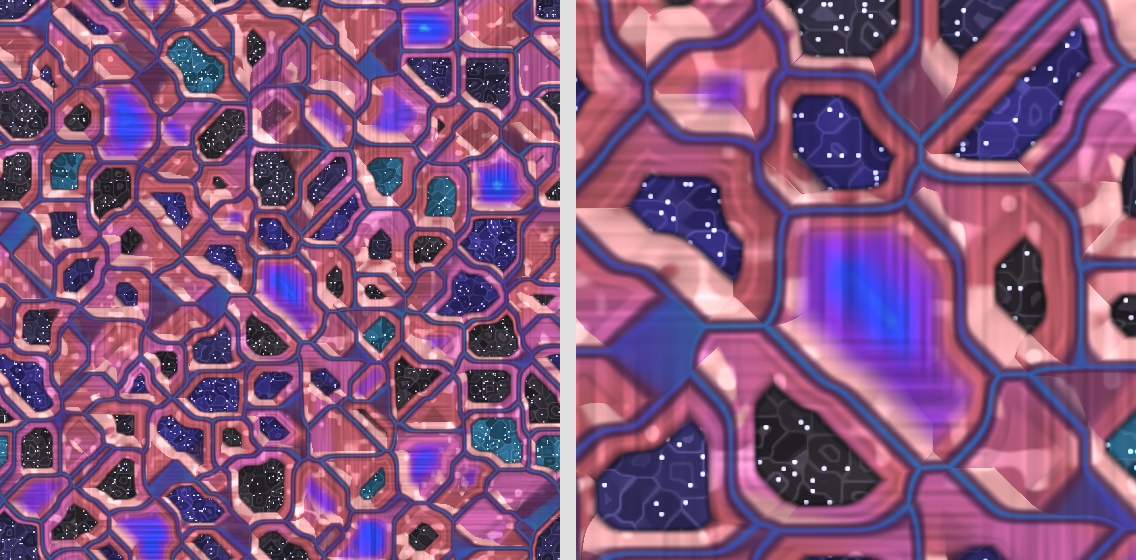
Left, the full canvas; right, a detail of the centre.
Reproduce this pattern procedurally as a WebGL 2 fragment shader.

```glsl
#version 300 es
precision highp float;

#define CELLS 11.0
#define SIZE_SPREAD 0.34
#define LINE_WIDTH 0.026
#define RING_MIN 0.10
#define RING_MAX 0.31
#define CHIP_SCALE 4.0
#define STREAKS 300.0
#define SPARKS 290.0
#define SPARK_SHARE 0.05
#define LIGHT_DIR vec2(0.5, 0.86)

uniform vec2 u_resolution;
out vec4 fragColor;

const vec3 ROSE = vec3(0.68, 0.33, 0.38);
const vec3 MAUVE = vec3(0.69, 0.34, 0.57);
const vec3 PALE = vec3(0.88, 0.63, 0.64);
const vec3 CHARCOAL = vec3(0.15, 0.14, 0.16);
const vec3 NAVY = vec3(0.17, 0.15, 0.40);
const vec3 VIOLET = vec3(0.50, 0.21, 0.80);
const vec3 BLUE = vec3(0.20, 0.28, 0.96);
const vec3 TEAL = vec3(0.13, 0.38, 0.44);

vec3 hash3(vec2 p) {
    vec3 h = fract(p.xyx * vec3(0.1031, 0.1030, 0.0973));
    h += dot(h, h.yxz + 33.33);
    return fract((h.xxy + h.yzz) * h.zyx);
}

float noise(vec2 p) {
    vec2 i = floor(p), f = fract(p);
    f = f * f * (3.0 - 2.0 * f);
    vec2 o = vec2(0.0, 1.0);
    return mix(mix(hash3(i).x, hash3(i + o.yx).x, f.x),
               mix(hash3(i + o.xy).x, hash3(i + o.yy).x, f.x), f.y);
}

// Rounded square distance: borders run straight or at 45 degrees
float squareDist(vec2 d) {
    d *= d; d *= d; d *= d;
    return pow(d.x + d.y, 0.125);
}

// Weighted cells: x = distance to the border, yz = cell id
vec3 cells(vec2 p, float period) {
    vec2 base = floor(p), id = base;
    float nearest = 9.0, second = 9.0;
    for (int y = -2; y <= 2; y++) {
        for (int x = -2; x <= 2; x++) {
            vec2 c = base + vec2(x, y);
            vec2 wrapped = mod(c, period);
            vec3 h = hash3(wrapped);
            float d = squareDist(p - c - h.xy) + SIZE_SPREAD * h.z;
            if (d < nearest) {
                second = nearest;
                nearest = d;
                id = wrapped;
            } else {
                second = min(second, d);
            }
        }
    }
    return vec3(0.5 * (second - nearest), id);
}

// Bevelled frame: pale polished facets, striped rose ones
vec3 frameColor(vec2 p, float edge, vec2 normal, vec3 seed, float streak) {
    float gloss = noise(p * vec2(3.5, 5.0) + normal * 2.0);
    float facing = dot(normal, LIGHT_DIR) + 0.9 * (gloss - 0.5);
    float lit = smoothstep(0.40, 0.62, facing);
    float stripe = noise(vec2(edge * 32.0, seed.x * 91.0));
    float tint = smoothstep(0.42, 0.66, noise(p * 0.9 + seed.yz * 2.0));
    vec3 striped = mix(ROSE, MAUVE, tint) * (0.76 + 0.32 * stripe + 0.2 * streak);
    vec3 polished = PALE * (0.80 + 0.34 * gloss + 0.08 * streak);
    vec3 color = mix(striped, polished, lit);
    return color + 0.22 * smoothstep(0.70, 0.88, noise(p * 6.0 + 40.0));
}

// Recessed floor: circuit traces and bright sparks
vec3 floorColor(vec2 p, vec2 uv, vec3 seed) {
    vec3 chip = cells(p * CHIP_SCALE, CELLS * CHIP_SCALE);
    vec3 chipSeed = hash3(chip.yz + 7.0);
    float trace = smoothstep(0.5, 1.0, abs(2.0 * fract(chip.x * 3.5) - 1.0));
    vec3 base = mix(CHARCOAL, NAVY, smoothstep(0.35, 0.6, seed.z));
    base = mix(base, TEAL, step(0.91, seed.z) * 0.75);
    vec3 color = base * (0.75 + 0.6 * chipSeed.x);
    color += trace * (0.10 + 0.22 * chipSeed.y) * (0.45 * base + vec3(0.42, 0.38, 0.46));
    vec2 grid = uv * SPARKS;
    vec3 h = hash3(floor(grid) + 13.0);
    float dotMask = 1.0 - smoothstep(0.25, 0.65, length(fract(grid) - 0.35 - 0.3 * h.xy));
    float spark = dotMask * step(1.0 - SPARK_SHARE, h.z);
    return color + spark * vec3(0.72, 0.74, 0.85);
}

void main() {
    vec2 uv = gl_FragCoord.xy / u_resolution.y;
    vec2 p = uv * CELLS;
    float px = CELLS / u_resolution.y;

    // Cell shape and inward slope
    vec3 cell = cells(p, CELLS);
    float edge = cell.x;
    vec2 eps = vec2(0.015, 0.0);
    vec2 slope = vec2(cells(p + eps.xy, CELLS).x, cells(p + eps.yx, CELLS).x) - edge;
    vec2 normal = slope / (length(slope) + 0.002);
    vec3 seed = hash3(cell.yz + 31.0);
    float width = mix(RING_MIN, RING_MAX, seed.x);

    // Fine streaks along both axes
    float streak = mix(noise(uv * vec2(7.0, STREAKS)), noise(uv * vec2(STREAKS, 7.0)),
                       smoothstep(0.4, 0.6, noise(uv * 8.0 + 5.0)));

    // Frame over dark floor, or over a glowing core
    vec3 frame = frameColor(p, edge, normal, seed, streak);
    vec3 inner = floorColor(p, uv, seed);
    float depth = edge - width;
    vec3 glow = mix(VIOLET, BLUE, smoothstep(0.02, 0.20, depth + 0.12 * (seed.z - 0.5)));
    glow = mix(glow, vec3(0.20, 0.76, 0.92), smoothstep(0.24, 0.36, depth));
    glow *= 0.82 + 0.36 * streak;
    float glowing = step(0.74, seed.y);
    float soft = mix(max(px, 0.015), 0.09, glowing);
    vec3 color = mix(frame, mix(inner, glow, glowing), smoothstep(-soft, soft, depth));

    // Dark rim between frame and floor
    float rim = 1.0 - smoothstep(0.0, 0.035, abs(depth));
    color *= 1.0 - 0.38 * rim * (1.0 - glowing);

    // Shadowed cell borders with a thin blue core
    float shadow = 1.0 - smoothstep(LINE_WIDTH, LINE_WIDTH * 2.6, edge);
    color = mix(color, vec3(0.25, 0.14, 0.29), 0.8 * shadow);
    float core = 1.0 - smoothstep(0.0, max(LINE_WIDTH, px), edge);
    vec3 coreColor = mix(vec3(0.28, 0.22, 0.72), vec3(0.12, 0.48, 0.74), noise(p * 1.5));
    color = mix(color, coreColor, 0.8 * core);

    fragColor = vec4(color * (0.95 + 0.1 * streak), 1.0);
}
```
